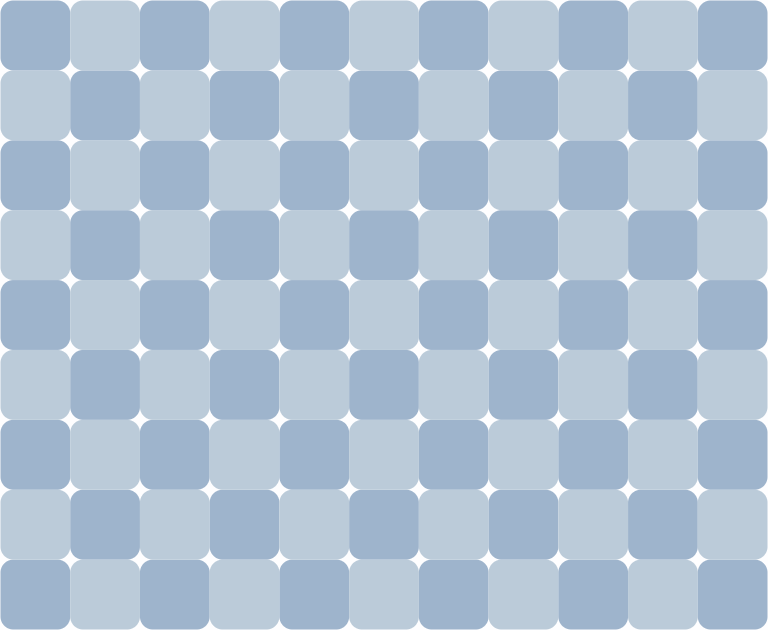
Reproduce this pattern procedurally as a Shadertoy shader.

```glsl
// Checkerboard of rounded tiles in two soft blues, with white stars at the joints.

const vec2 GRID = vec2(11.0, 9.0);      // tiles across and down
const float CORNER_RADIUS = 0.185;      // in tile widths
const float MARGIN = 0.007;             // white rim around the board, in tile widths
const vec3 WHITE = vec3(0.995, 0.995, 1.0);
const vec3 DARK_BLUE = vec3(0.62, 0.707, 0.80);
const vec3 LIGHT_BLUE = vec3(0.733, 0.797, 0.851);

// Signed distance to a rounded box centred on the origin.
float roundedBox(vec2 p, vec2 halfSize, float radius) {
    vec2 q = abs(p) - halfSize + radius;
    return length(max(q, 0.0)) + min(max(q.x, q.y), 0.0) - radius;
}

// Alternating tile colour; even tiles are dark.
vec3 checkerColor(vec2 tile) {
    return mix(DARK_BLUE, LIGHT_BLUE, mod(tile.x + tile.y, 2.0));
}

bool onBoard(vec2 tile, vec2 grid) {
    return all(greaterThanEqual(tile, vec2(0.0))) && all(lessThan(tile, grid));
}

// Blends the four tiles around the nearest joint over the background.
vec3 tiledBoard(vec2 p, vec2 grid, float radius, float pixel) {
    vec3 color = WHITE;
    vec2 joint = floor(p + 0.5);
    for (int y = -1; y <= 0; y++) {
        for (int x = -1; x <= 0; x++) {
            vec2 tile = joint + vec2(x, y);
            if (!onBoard(tile, grid)) continue;
            float d = roundedBox(p - tile - 0.5, vec2(0.5), radius);
            float coverage = clamp(0.5 - d / pixel, 0.0, 1.0);
            color = mix(color, checkerColor(tile), coverage);
        }
    }
    return color;
}

void mainImage(out vec4 fragColor, in vec2 fragCoord) {
    vec2 span = GRID + 2.0 * MARGIN;
    vec2 p = fragCoord / iResolution.xy * span - MARGIN;
    float pixel = span.y / iResolution.y;
    fragColor = vec4(tiledBoard(p, GRID, CORNER_RADIUS, pixel), 1.0);
}
```
